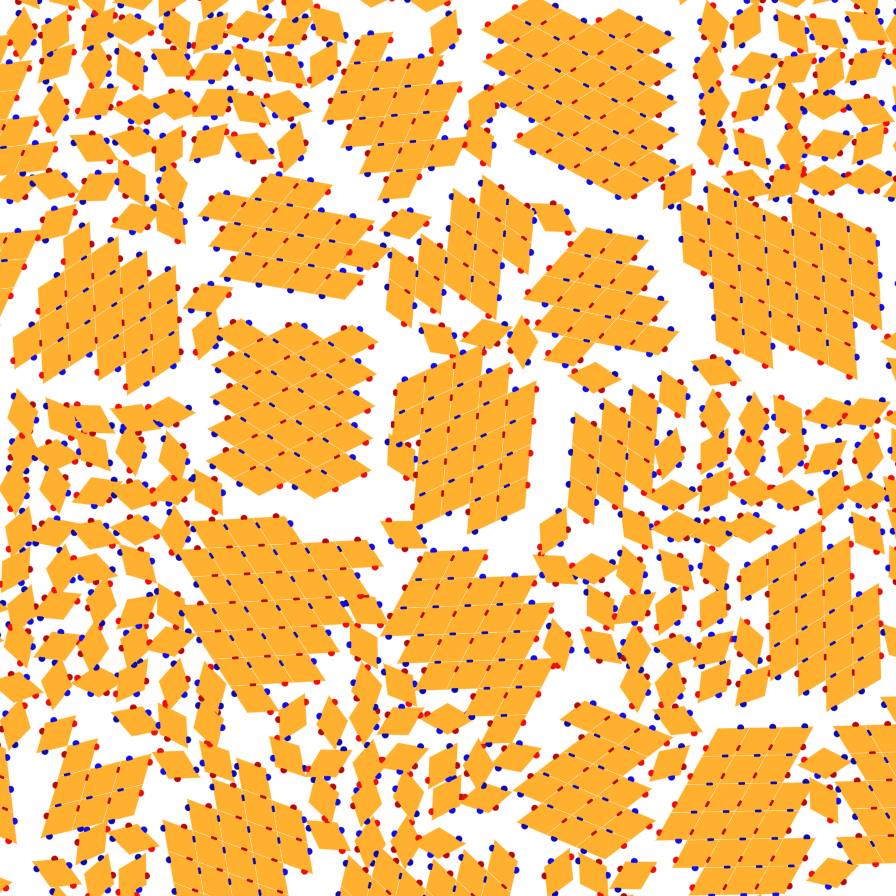
This pattern is drawn by a three.js fragment shader. Its source:

```glsl
// Scattered amber rhombus tiles, loose or packed into lattice patches, with red and blue edge dots.
#define SIDE 0.0358       // rhombus edge length
#define PATCH 0.195       // spacing of lattice patches
#define LOOSE_SHARE 0.24  // share of patches left to single tiles
#define PATCH_GAP 0.002   // clearance at a patch border
#define SPACING 0.0430    // spacing of single tiles
#define JITTER 0.26       // wander of single tiles
#define DOT 0.0039        // edge dot radius
#define DOT_SHIFT 0.22    // dot offset along its edge
#define SEAM 0.0001       // inset of tile edges
#define LIP 0.0015        // inset of tile edges at a dot
#define SOFT 0.0009       // edge smoothing

varying vec2 vUv;

const float TAU = 6.2831853;
const float SLANT = 0.8660254; // height of a 60 degree rhombus with unit side
const vec3 PAPER = vec3(1.0);
const vec3 AMBER = vec3(1.0, 0.69, 0.18);
const vec3 RED = vec3(0.93, 0.06, 0.04);
const vec3 BLUE = vec3(0.06, 0.05, 0.92);

vec3 hash3(vec2 p) {
  vec3 h = fract(vec3(p.xyx) * vec3(0.1031, 0.1030, 0.0973) + 0.317);
  h += dot(h, h.yxz + 33.33);
  return fract((h.xxy + h.yzz) * h.zyx);
}

vec2 turn(vec2 p, float a) {
  float c = cos(a), s = sin(a);
  return vec2(c * p.x + s * p.y, c * p.y - s * p.x);
}

// Conversion between plane and rhombic lattice coordinates
vec2 toLattice(vec2 p) { return vec2(p.x - 0.5 * p.y / SLANT, p.y / SLANT) / SIDE; }
vec2 toPlane(vec2 q) { return vec2(q.x + 0.5 * q.y, q.y * SLANT) * SIDE; }

float tileDistance(vec2 q) { return (max(abs(q.x), abs(q.y)) - 0.5) * SLANT * SIDE; }
float fill(float d) { return 1.0 - smoothstep(-SOFT, SOFT, d); }

// Patch seeds and their orientation
vec2 seedOf(vec2 id) { return (id + 0.5 + 0.75 * (hash3(id + 40.0).xy - 0.5)) * PATCH; }
float angleOf(vec2 id) { return hash3(id + 40.0).z * TAU; }

vec2 nearestPatch(vec2 p) {
  vec2 base = floor(p / PATCH), best = base;
  float bestDist = 9.0;
  for (int j = -1; j <= 1; j++)
    for (int i = -1; i <= 1; i++) {
      vec2 id = base + vec2(i, j);
      float d = distance(p, seedOf(id));
      if (d < bestDist) { bestDist = d; best = id; }
    }
  return best;
}

// True where a whole lattice tile fits inside the Voronoi region of its patch
bool isKept(vec2 id, vec2 tile) {
  if (hash3(id + 90.0).x < LOOSE_SHARE) return false;
  float angle = angleOf(id);
  vec2 seed = seedOf(id), center = seed + turn(toPlane(tile), -angle);
  for (int j = -2; j <= 2; j++)
    for (int i = -2; i <= 2; i++) {
      if (i == 0 && j == 0) continue;
      vec2 other = seedOf(id + vec2(i, j));
      vec2 n = normalize(other - seed), local = turn(n, angle);
      float reach = 0.5 * SIDE * (abs(local.x) + abs(0.5 * local.x + SLANT * local.y));
      if (dot(0.5 * (seed + other) - center, n) < reach + PATCH_GAP) return false;
    }
  return true;
}

bool isCovered(vec2 p) {
  vec2 id = nearestPatch(p);
  return isKept(id, floor(toLattice(turn(p - seedOf(id), angleOf(id))) + 0.5));
}

// Coverage of one tile: body, red dots, blue dots, darker side
vec4 tileInk(vec2 q) {
  vec2 side = vec2(q.x < 0.0 ? -0.5 : 0.5, q.y < 0.0 ? -0.5 : 0.5);
  float red = fill(length(toPlane(q - vec2(side.x, DOT_SHIFT))) - DOT);
  float blue = fill(length(toPlane(q - vec2(-DOT_SHIFT, side.y))) - DOT);
  float body = fill(tileDistance(q) + mix(SEAM, LIP, max(red, blue)));
  float dark = max(red * step(q.x, 0.0), blue * step(q.y, 0.0));
  return vec4(body, red, blue, dark);
}

vec3 paint(vec3 color, vec4 ink) {
  float shade = 1.0 - 0.25 * ink.w;
  color = mix(color, RED * shade, ink.y);
  color = mix(color, BLUE * shade, ink.z);
  return mix(color, AMBER, ink.x);
}

// A single tile is drawn only if the patches leave room for it
bool hasRoom(vec2 center, float angle) {
  for (int j = -1; j <= 1; j++)
    for (int i = -1; i <= 1; i++)
      if (isCovered(center + turn(toPlane(vec2(i, j) * 0.41), -angle))) return false;
  return true;
}

void main() {
  vec3 color = PAPER;

  // Single tiles
  vec2 base = floor(vUv / SPACING);
  for (int j = -1; j <= 1; j++)
    for (int i = -1; i <= 1; i++) {
      vec2 id = base + vec2(i, j);
      vec3 h = hash3(id + 7.0);
      vec2 center = (id + 0.5 + JITTER * (h.xy - 0.5)) * SPACING;
      vec2 q = toLattice(turn(vUv - center, h.z * TAU));
      if (tileDistance(q) < DOT + SOFT && hasRoom(center, h.z * TAU)) color = paint(color, tileInk(q));
    }

  // Packed patches
  vec2 patchId = nearestPatch(vUv);
  vec2 q = toLattice(turn(vUv - seedOf(patchId), angleOf(patchId)));
  vec4 ink = vec4(0.0);
  for (int j = -1; j <= 1; j++)
    for (int i = -1; i <= 1; i++) {
      vec2 tile = floor(q + 0.5) + vec2(i, j);
      if (tileDistance(q - tile) < DOT + SOFT && isKept(patchId, tile)) ink = max(ink, tileInk(q - tile));
    }
  gl_FragColor = vec4(paint(color, ink), 1.0);
}
```
